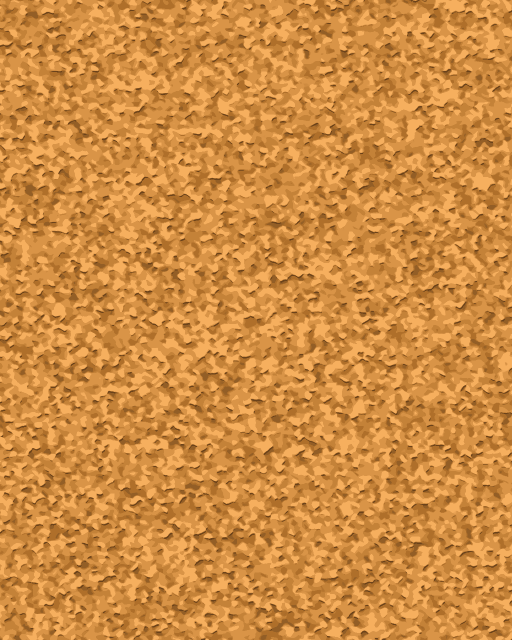
This texture is drawn by a WebGL 1 fragment shader. Its source:

```glsl
precision highp float;

uniform vec2 u_resolution;

const vec2 GRAIN_DENSITY = vec2(118.0, 144.0); // grains per canvas height
const vec2 TOWARD_LIGHT = vec2(-0.08, 0.34);   // in grain widths

const vec3 CREVICE = vec3(0.42, 0.26, 0.10);
const vec3 BARK = vec3(0.575, 0.37, 0.15);
const vec3 UMBER = vec3(0.685, 0.435, 0.165);
const vec3 OCHRE = vec3(0.77, 0.51, 0.22);
const vec3 TAN = vec3(0.85, 0.58, 0.28);
const vec3 HONEY = vec3(0.965, 0.685, 0.37);

vec3 hash3(vec2 cell) {
  vec3 k = vec3(dot(cell, vec2(127.1, 311.7)),
                dot(cell, vec2(269.5, 183.3)),
                dot(cell, vec2(419.2, 371.9)));
  return fract(sin(k) * 43758.545);
}

// Layered sines that make grain outlines wavy
vec2 ripple(vec2 p) {
  vec2 slow = sin(p.yx * vec2(1.7, 2.1) + 1.3 * sin(p * 0.83));
  vec2 fast = sin(p.yx * vec2(4.3, 3.7) + 2.0 * sin(p * 1.37));
  return p + 0.2 * slow + 0.08 * fast;
}

// Cellular noise with softly blended cells of random tone and size
float cellTone(vec2 p, float sharpness) {
  vec2 base = floor(p);
  float toneSum = 0.0;
  float weightSum = 0.0;
  for (int y = -1; y <= 1; y++) {
    for (int x = -1; x <= 1; x++) {
      vec2 cell = base + vec2(float(x), float(y));
      vec3 rnd = hash3(cell);
      vec2 toSeed = cell + 0.1 + 0.8 * rnd.xy - p;
      float size = fract(rnd.x * 17.0 + rnd.y * 29.0);
      float weight = exp(sharpness * (0.25 * size - dot(toSeed, toSeed)));
      toneSum += weight * rnd.z;
      weightSum += weight;
    }
  }
  return toneSum / weightSum;
}

// Grain tone, lowered where a lighter grain overhangs it
float reliefTone(vec2 p, float sharpness) {
  float tone = cellTone(ripple(p), sharpness);
  float overhang = cellTone(ripple(p + TOWARD_LIGHT), sharpness) - tone;
  return tone - 0.36 * smoothstep(0.28, 0.5, overhang);
}

float above(float tone, float threshold) {
  return smoothstep(threshold - 0.01, threshold + 0.01, tone);
}

// Flat colour steps from deep gaps to lit grains
vec3 corkColor(float tone) {
  vec3 color = mix(CREVICE, BARK, above(tone, -0.075));
  color = mix(color, UMBER, above(tone, 0.065));
  color = mix(color, OCHRE, above(tone, 0.235));
  color = mix(color, TAN, above(tone, 0.435));
  return mix(color, HONEY, above(tone, 0.705));
}

void main() {
  vec2 canvas = gl_FragCoord.xy / u_resolution.y;
  float drift = 0.14 * (cellTone(canvas * 17.0 + 40.0, 3.0) - 0.5);

  // Four samples per pixel smooth the edges
  vec3 color = vec3(0.0);
  for (int j = 0; j < 2; j++) {
    for (int i = 0; i < 2; i++) {
      vec2 offset = (vec2(float(i), float(j)) - 0.5) * 0.45 / u_resolution.y;
      vec2 p = (canvas + offset) * GRAIN_DENSITY;
      color += 0.25 * corkColor(reliefTone(p, 7.5) + drift);
    }
  }
  gl_FragColor = vec4(color, 1.0);
}
```
